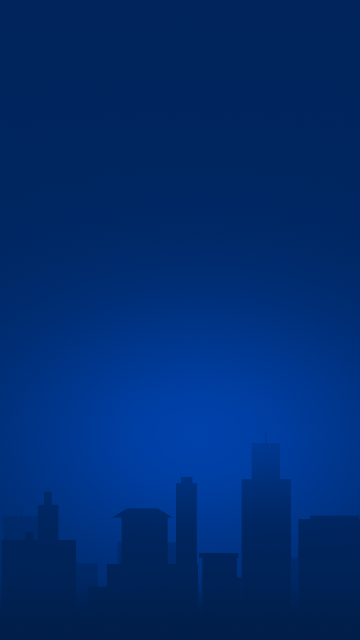
A WebGL 2 fragment shader for this background:

```glsl
#version 300 es
precision highp float;

uniform vec2 u_resolution;
out vec4 fragColor;

float hash(vec2 p) {
    return fract(sin(dot(p, vec2(12.9898, 78.233))) * 43758.5453);
}

// Signed distance to a block standing on the ground
float tower(vec2 p, float left, float right, float top) {
    return max(max(left - p.x, p.x - right), p.y - top);
}

float farSkyline(vec2 p) {
    float d = tower(p, 0.08, 0.94, 3.10);
    d = min(d, tower(p, 0.52, 0.56, 3.27));
    d = min(d, tower(p, 1.90, 2.44, 1.92));
    d = min(d, tower(p, 2.94, 3.15, 2.46));
    d = min(d, tower(p, 4.15, 4.42, 2.44));
    return min(d, tower(p, 7.25, 7.46, 2.06));
}

float nearSkyline(vec2 p) {
    // Stepped block on the left
    float d = tower(p, 0.04, 1.90, 2.50);
    d = min(d, tower(p, 0.63, 0.83, 2.70));
    d = min(d, tower(p, 0.94, 1.46, 3.38));
    d = min(d, tower(p, 1.10, 1.29, 3.71));

    // House with a sloped roof and its low base
    float slope = (abs(p.x - 3.56) - 0.73 + (p.y - 3.08) * 1.65) * 0.52;
    float roof = max(slope, max(3.06 - p.y, p.y - 3.29));
    d = min(d, min(roof, tower(p, 3.04, 4.19, 3.10)));
    d = min(d, tower(p, 2.67, 4.95, 1.90));
    d = min(d, tower(p, 2.19, 2.67, 1.33));

    // Slim tower and corniced block
    d = min(d, tower(p, 4.40, 4.92, 3.92));
    d = min(d, tower(p, 4.52, 4.81, 4.08));
    d = min(d, max(tower(p, 4.98, 5.96, 2.17), 2.06 - p.y));
    d = min(d, tower(p, 5.06, 5.92, 2.10));
    d = min(d, tower(p, 5.90, 6.04, 1.56));

    // Tallest tower with mast, then the wide block on the right
    d = min(d, tower(p, 6.04, 7.27, 4.02));
    d = min(d, tower(p, 6.29, 7.00, 4.92));
    d = min(d, tower(p, 6.62, 6.67, 5.17));
    d = min(d, tower(p, 7.46, 9.10, 3.02));
    return min(d, tower(p, 7.75, 8.97, 3.11));
}

void main() {
    // The canvas is 9 units wide and 16 high
    vec2 p = gl_FragCoord.xy / u_resolution * vec2(9.0, 16.0);
    float aa = 9.0 / u_resolution.x;

    // Night sky with a wide glow above the roofs
    vec2 g = (p - vec2(4.95, 5.1)) / vec2(5.2, 3.5);
    float glow = exp(-dot(g, g));
    vec3 color = mix(vec3(0.0, 0.147, 0.37), vec3(0.0, 0.255, 0.665), glow);
    color *= 1.0 - 0.03 * smoothstep(12.0, 16.0, p.y);

    // Silhouettes dissolve into the glow as they rise
    vec3 shade = mix(vec3(0.0, 0.118, 0.285), vec3(0.0, 0.137, 0.345), smoothstep(0.0, 2.0, p.y));
    float solid = 1.0 - smoothstep(1.5, 6.4, p.y);
    float farMask = 1.0 - smoothstep(-0.5 * aa, 0.5 * aa, farSkyline(p));
    float nearMask = 1.0 - smoothstep(-0.5 * aa, 0.5 * aa, nearSkyline(p));
    color = mix(color, shade, farMask * solid * 0.5);
    color = mix(color, shade, nearMask * solid);

    // Dark ground haze
    color = mix(shade, color, smoothstep(0.5, 1.7, p.y));

    // Fine dither against banding
    color += (hash(gl_FragCoord.xy) - 0.5) / 255.0;
    fragColor = vec4(color, 1.0);
}
```
